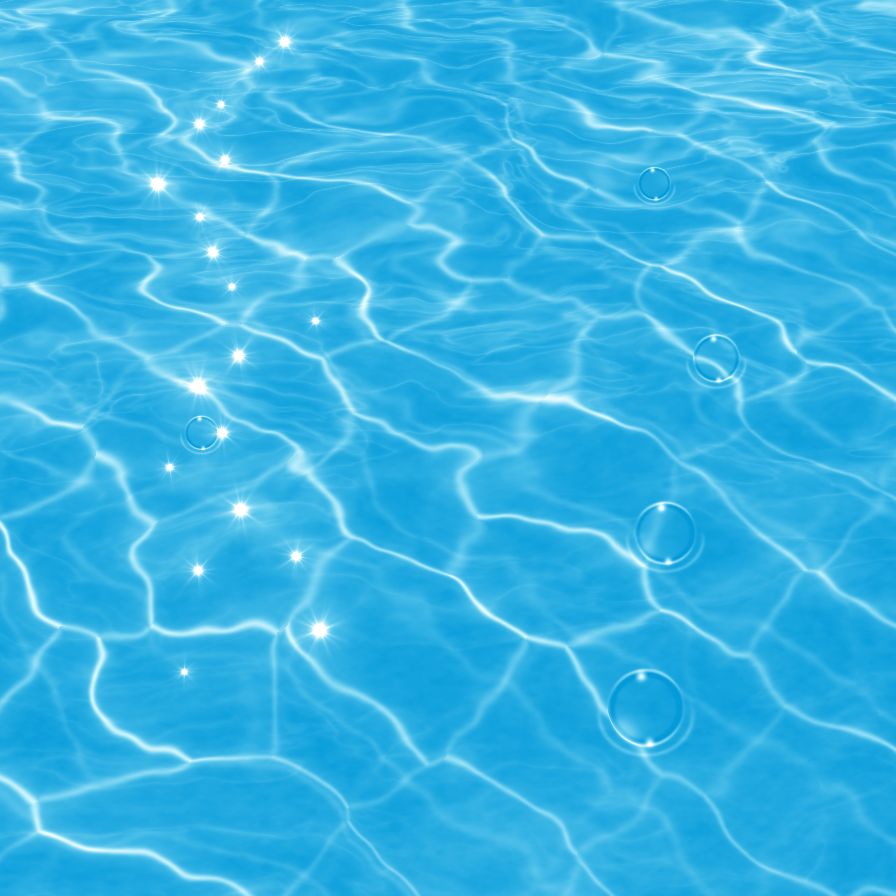
This texture is drawn by a Shadertoy shader. Its source:

```glsl
// Sunlit pool water: a receding web of caustics with sun sparkles and floating bubbles.

const float HORIZON = 2.1;        // height of the vanishing line, in canvas units
const float WEB_SCALE = 12.0;     // caustic cells per plane unit
const float JITTER = 0.46;        // irregularity of the cells
const float LINE_WIDTH = 0.022;   // core half width at the bottom, in cells
const float BASE_TONE = 0.062;    // tone of the deepest water
const vec3 DEEP_LOSS = vec3(0.90, 0.35, 0.13);   // light missing from white in deep water
const vec3 LOSS_CURVE = vec3(1.0, 1.3, 1.6);     // how fast each channel whitens
const int SPARKLES = 19;
const int BUBBLES = 5;

float hash(vec2 p) {
    vec3 q = fract(vec3(p.xyx) * 0.1031);
    q += dot(q, q.yzx + 33.33);
    return fract((q.x + q.y) * q.z);
}

vec2 hash2(vec2 p) { return vec2(hash(p), hash(p + 47.3)); }

float noise(vec2 p) {
    vec2 i = floor(p), f = fract(p);
    f = f * f * (3.0 - 2.0 * f);
    return mix(mix(hash(i), hash(i + vec2(1, 0)), f.x),
               mix(hash(i + vec2(0, 1)), hash(i + vec2(1, 1)), f.x), f.y);
}

float fbm(vec2 p) {
    float sum = 0.0, amp = 0.53;
    for (int i = 0; i < 4; i++) {
        sum += amp * noise(p);
        p = mat2(0.8, 0.6, -0.6, 0.8) * p * 2.03 + 17.1;
        amp *= 0.5;
    }
    return sum;
}

vec2 noise2(vec2 p) { return vec2(noise(p), noise(p + 71.7)) - 0.5; }

vec2 seed(vec2 cell) { return cell + 0.5 + JITTER * (hash2(cell + 90.0) - 0.5); }

// Light along the borders of jittered cells; borders facing y are brighter.
float web(vec2 p, float width) {
    vec2 home = floor(p), nearest = home;
    float best = 9.0;
    for (int k = 0; k < 9; k++) {
        vec2 cell = home + vec2(k % 3 - 1, k / 3 - 1);
        float d = length(seed(cell) - p);
        if (d < best) { best = d; nearest = cell; }
    }
    vec2 a = seed(nearest);
    float light = 0.0;
    for (int k = 0; k < 25; k++) {
        vec2 cell = nearest + vec2(k % 5 - 2, k / 5 - 2);
        if (cell == nearest) continue;
        vec2 b = seed(cell), n = normalize(b - a);
        float d = dot(0.5 * (a + b) - p, n);
        float weight = mix(0.42, 1.0, n.y * n.y) * mix(0.75, 1.0, hash(cell + nearest));
        float glow = 0.5 * exp(-d * d / (width * width)) + 0.24 * exp(-d / (2.8 * width));
        light = max(light, weight * glow);
    }
    return light;
}

// Thin bright threads along the middle level of a noise field.
float strands(vec2 p, float sharpness) {
    return pow(1.0 - abs(2.0 * fbm(p) - 1.0), sharpness);
}

// Brightness of the water surface at a canvas point.
float water(vec2 uv) {
    float w = 1.0 / (HORIZON - uv.y), far = smoothstep(0.2, 1.0, uv.y);
    vec2 p = WEB_SCALE * w * vec2(uv.x - 0.5, HORIZON);
    vec2 bend = 0.65 * noise2(p * 0.7) + 0.24 * noise2(p * 2.1 + 5.0) + 0.07 * noise2(p * 5.3 + 9.0);
    bend.x += far * 0.9 * (noise(p * vec2(0.8, 2.6)) - 0.5);
    vec2 r = p + bend;
    vec2 q = vec2(0.72 * dot(r, vec2(0.77, -0.64)), dot(r, vec2(0.64, 0.77)));
    float width = LINE_WIDTH * pow(w * HORIZON, 1.6);

    float patchy = mix(0.5, 1.15, smoothstep(0.25, 0.7, noise(p * 0.9 + 31.0)));
    float tone = BASE_TONE + patchy * mix(1.0, 0.62, far) * web(q, width);
    tone += 0.2 * web(q * 1.2 + 0.5 * bend.yx + 13.4, width * 2.0);

    // Surface threads, soft clouds of light and fine ripples.
    vec2 s = p * vec2(0.55, 1.5) + 1.3 * bend;
    float open = smoothstep(0.3, 0.7, noise(p * vec2(0.5, 0.9) + 3.0));
    tone += mix(0.08, 0.24, far) * open * strands(s + 8.0, 16.0);
    tone += mix(0.05, 0.17, far) * strands(s * vec2(1.1, 1.7) + 60.0, 14.0);
    tone += mix(0.08, 0.14, far) * smoothstep(0.45, 0.85, fbm(s * 1.3 + 40.0));
    tone += 0.09 * (fbm(uv * vec2(75.0, 125.0) + 4.0 * bend) - 0.5);
    return tone;
}

// Centre and radius of a bubble: a receding column plus one stray.
vec3 bubble(int i) {
    float k = float(i), y = 0.21 + 0.195 * k;
    return i == BUBBLES - 1 ? vec3(0.225, 0.517, 0.019)
                            : vec3(0.755 + 0.045 * sin(2.0 * k + 4.0), y, mix(0.052, 0.010, y));
}

float sparkle(vec2 d, float size, float turn) {
    float r = length(d) / size, a = atan(d.y, d.x + 1e-5) + turn;
    float rays = pow(abs(cos(4.0 * a)), 14.0) + 0.6 * pow(abs(cos(3.0 * a + 1.0)), 20.0);
    return 1.1 * exp(-r * r * 2.6) + 0.4 * exp(-r * 0.7) + 0.4 * rays * exp(-r * 0.9);
}

void mainImage(out vec4 fragColor, in vec2 fragCoord) {
    vec2 uv = fragCoord / iResolution.y, view = uv;
    float shine = 0.0;

    // Bubbles: bent view, dark inner edge, lit rim, glints and a ripple beneath.
    for (int i = 0; i < BUBBLES; i++) {
        vec3 b = bubble(i);
        vec2 d = (uv - b.xy) / b.z;
        float r = length(d), up = d.y / max(r, 0.01);
        float inside = 1.0 - smoothstep(0.94, 1.0, r);
        view -= inside * d * b.z * 0.45 * r * r;
        float rim = exp(-pow((r - 0.97) / 0.045, 2.0));
        shine += rim * (0.08 + 0.35 * smoothstep(0.3, 1.0, abs(up)));
        shine -= 0.14 * exp(-pow((r - 0.87) / 0.07, 2.0));
        shine += 0.9 * exp(-70.0 * dot(d - vec2(-0.12, 0.82), d - vec2(-0.12, 0.82)));
        shine += 0.8 * exp(-90.0 * dot(d - vec2(0.1, -0.9), d - vec2(0.1, -0.9)));
        float ripple = length(d * vec2(0.86, 1.0) + vec2(0.0, 0.18));
        shine += 0.2 * exp(-pow((ripple - 1.04) / 0.06, 2.0)) * smoothstep(0.2, -0.5, d.y) * (1.0 - inside);
    }

    // Sun sparkles scattered up a narrow column.
    for (int i = 0; i < SPARKLES; i++) {
        float k = float(i);
        vec2 h = hash2(vec2(k, 3.7));
        vec2 c = vec2(0.27 + 0.19 * (h.x - 0.5), 0.2 + 0.78 * pow((k + 0.7 * h.y) / float(SPARKLES), 0.8));
        float size = mix(0.005, 0.013, pow(hash(vec2(k, 9.1)), 1.5));
        shine += sparkle(uv - c, size, 6.28 * h.y);
    }

    float tone = clamp(water(view) + shine, 0.02, 1.0);
    vec3 loss = pow(vec3((1.0 - tone) / 0.9), LOSS_CURVE);
    fragColor = vec4(clamp(1.0 - DEEP_LOSS * loss, 0.0, 1.0), 1.0);
}
```
